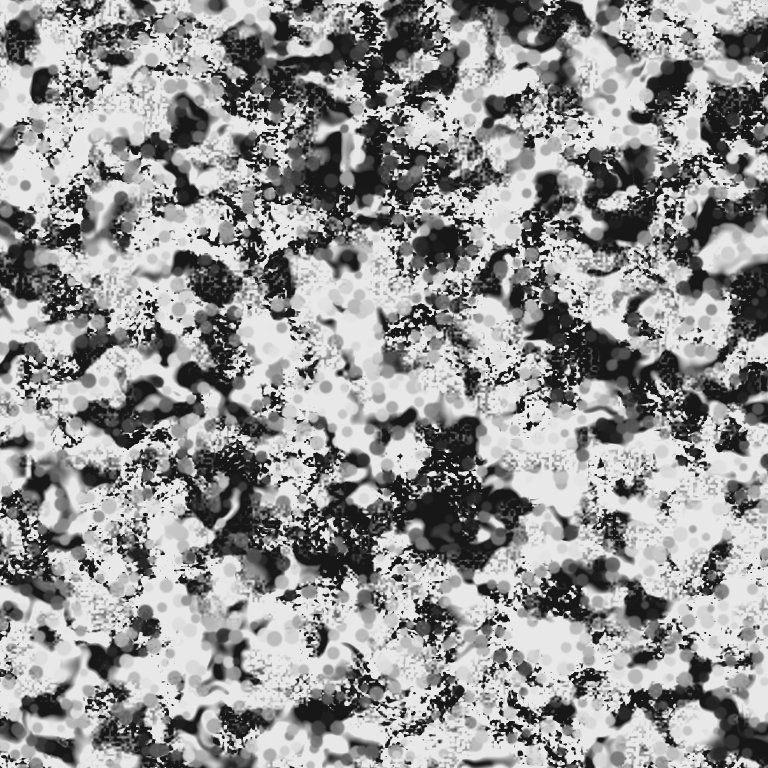
Give the GLSL for this texture, as a WebGL 2 fragment shader.

```glsl
#version 300 es
precision highp float;

uniform vec2 u_resolution;
out vec4 fragColor;

float hash(vec2 p) {
    return fract(sin(dot(p, vec2(127.1, 311.7))) * 43758.5453);
}

// Value noise centred on zero
float noise(vec2 p) {
    vec2 cell = floor(p);
    vec2 f = fract(p);
    f = f * f * (3.0 - 2.0 * f);
    float low = mix(hash(cell), hash(cell + vec2(1.0, 0.0)), f.x);
    float high = mix(hash(cell + vec2(0.0, 1.0)), hash(cell + 1.0), f.x);
    return mix(low, high, f.y) - 0.5;
}

vec2 warp(vec2 p) {
    vec2 bend = vec2(noise(p * 24.0 + 3.7), noise(p * 24.0 + 61.3));
    vec2 curl = vec2(noise(p * 60.0 + 17.1), noise(p * 60.0 + 92.9));
    return p + 0.045 * bend + 0.014 * curl;
}

// Folded light and dark patches
float patches(vec2 p) {
    vec2 q = warp(p);
    return 0.55 * noise(p * vec2(7.0, 10.0) + 5.0)
         + 1.05 * noise(q * vec2(31.0, 36.0) + 40.0)
         + 0.6 * noise(q * 68.0 + 80.0);
}

// Broken speckle and short bristle marks
float speckle(vec2 p) {
    vec2 q = warp(p);
    float amount = smoothstep(-0.18, 0.2, noise(p * 23.0 + 130.0));
    float dust = noise(p * 330.0) + 0.7 * noise(p * 170.0 + 9.0);
    float bristle = noise(q * vec2(95.0, 210.0) + 21.0);
    return amount * (1.05 * dust + 0.75 * bristle);
}

float toneOf(float level) {
    return clamp(0.66 + 2.4 * level, 0.09, 0.91);
}

// Soft round dabs that scallop the patch borders
float addDabs(vec2 p, float tone) {
    vec2 grid = p * 62.0;
    vec2 home = floor(grid);
    for (int y = -1; y <= 1; y++) {
        for (int x = -1; x <= 1; x++) {
            vec2 cell = home + vec2(x, y);
            if (hash(cell + 211.0) > 0.48) continue;
            vec2 center = cell + vec2(hash(cell + 7.3), hash(cell + 31.9));
            float radius = mix(0.32, 0.66, hash(cell + 55.1));
            float cover = 1.0 - smoothstep(radius - 0.16, radius + 0.1, distance(grid, center));
            float grey = mix(0.15, 0.75, hash(cell + 83.7));
            float dab = mix(toneOf(patches(center / 62.0)), grey, 0.6 * hash(cell + 99.2));
            tone = mix(tone, dab, cover * 0.9);
        }
    }
    return tone;
}

void main() {
    vec2 p = gl_FragCoord.xy / min(u_resolution.x, u_resolution.y);
    float level = patches(p) + speckle(p);
    float tone = addDabs(p, toneOf(level));

    // Dry dust scattered over the dabs
    float dust = noise(p * 300.0 + 400.0) * smoothstep(0.0, 0.3, noise(p * 30.0 + 300.0));
    tone = clamp(tone + 0.7 * dust, 0.09, 0.91);
    fragColor = vec4(vec3(tone), 1.0);
}
```
